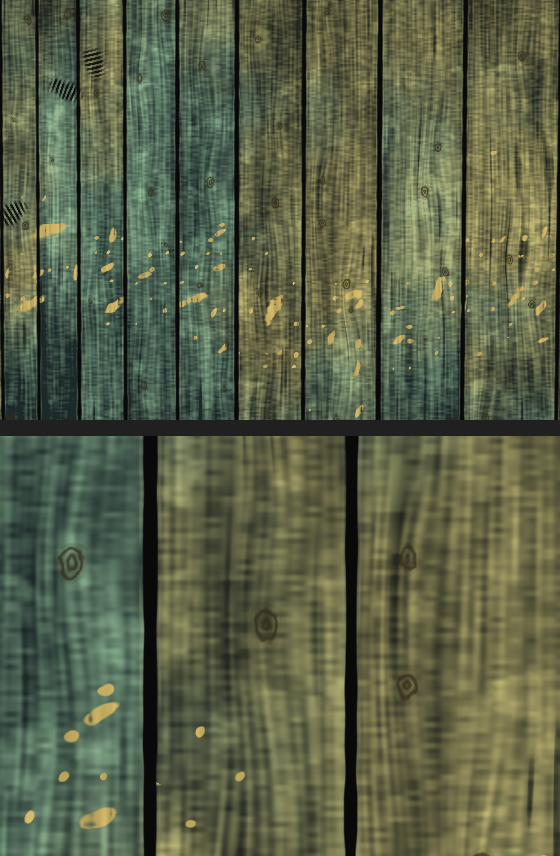
Top: the whole. Bottom: its middle third, enlarged.
Write a WebGL 2 fragment shader that draws this texture.

```glsl
#version 300 es
precision highp float;
// Weathered green planks that widen from left to right, parted by dark seams.
// Stretched noise makes the grain, hashed cells place the knots and paint
// splashes, and three striped boot marks lie at the upper left.

uniform vec2 u_resolution;
out vec4 fragColor;

const int SEAMS = 10;
const vec3 SEAM_CURVE = vec3(0.0611, 0.00342, 0.00023); // growth of plank widths
const float SEAM_START = 0.003;
const vec2 SEAM_TILT = vec2(0.005, -0.009);             // lean at left, at right
const vec2 SEAM_HALF = vec2(0.0027, 0.0040);            // half width left, right
const vec3 WOOD_DARK = vec3(0.22, 0.25, 0.21);
const vec3 WOOD_LIGHT = vec3(0.58, 0.62, 0.47);
const vec3 TEAL_TINT = vec3(0.84, 1.02, 1.10);
const vec3 OLIVE_TINT = vec3(1.12, 1.00, 0.84);
const vec3 GAP = vec3(0.035);
const vec3 KNOT = vec3(0.19, 0.17, 0.10);
const vec3 PAINT = vec3(0.79, 0.69, 0.39);
const float KNOT_CELL = 0.14;

float hash(vec2 p) {
    vec3 a = fract(p.xyx * vec3(0.1031, 0.1030, 0.0973));
    a += dot(a, a.yzx + 33.33);
    return fract((a.x + a.y) * a.z);
}

float noise(vec2 p) {
    vec2 i = floor(p), f = fract(p);
    f = f * f * (3.0 - 2.0 * f);
    return mix(mix(hash(i), hash(i + vec2(1, 0)), f.x),
               mix(hash(i + vec2(0, 1)), hash(i + vec2(1, 1)), f.x), f.y);
}

float fbm(vec2 p) {
    float sum = 0.0, amp = 0.5;
    for (int i = 0; i < 4; i++) {
        sum += amp * noise(p);
        p = p * 2.03 + 17.0;
        amp *= 0.5;
    }
    return sum / 0.9375;
}

vec2 rotate(vec2 p, float a) {
    return vec2(cos(a) * p.x + sin(a) * p.y, cos(a) * p.y - sin(a) * p.x);
}

float seam(float n) {
    return SEAM_START + n * (SEAM_CURVE.x + n * (SEAM_CURVE.y + n * SEAM_CURVE.z));
}

// One ragged, turned ellipse in some cells, near the splash band only
float splash(vec2 p, float band, float cell, vec2 size, float chance) {
    vec2 id = floor(p / cell);
    vec2 center = (id + 0.35 + 0.3 * vec2(hash(id + 3.1), hash(id + 8.7))) * cell;
    vec2 d = rotate(p - center, 0.2 + 1.2 * hash(id + 21.0));
    d += 0.5 * size.y * (vec2(noise(p * 70.0), noise(p * 70.0 + 40.0)) - 0.5);
    float r = length(d / (size * (0.4 + 0.6 * hash(id + 5.0))));
    float ragged = 0.9 * (fbm(p * 60.0) - 0.5);
    return step(hash(id + 1.7), chance * band) * (1.0 - smoothstep(0.75, 1.1, r + ragged));
}

// Oval sole with bars across it
float bootMarks(vec2 p) {
    float mark = 0.0;
    for (int k = 0; k < 3; k++) {
        float i = float(k);
        vec2 c = vec2(0.02 + i * (0.121 - 0.023 * i), 0.49 + i * (0.41 - 0.115 * i));
        vec2 d = rotate(p - c * vec2(4.0 / 3.0, 1.0), 0.5 - 0.9 * i);
        float sole = 1.0 - smoothstep(0.6, 1.1, length(d / vec2(0.042, 0.026)) + 0.8 * (fbm(p * 45.0) - 0.5));
        float bars = smoothstep(-0.4, 0.3, sin(d.x * 620.0 + 3.0 * noise(p * 30.0)));
        mark = max(mark, sole * bars);
    }
    return mark;
}

void main() {
    vec2 uv = gl_FragCoord.xy / u_resolution;
    vec2 p = uv * vec2(4.0 / 3.0, 1.0);
    float pixel = 1.0 / u_resolution.x;

    // Plank index and distance to its nearer seam
    float x = uv.x - (0.5 - uv.y) * mix(SEAM_TILT.x, SEAM_TILT.y, uv.x);
    float plank = -1.0;
    for (int i = 0; i < SEAMS; i++) plank += step(seam(float(i)), x);
    float left = x - seam(plank), right = seam(plank + 1.0) - x;
    float edge = min(left, right);
    float nearest = plank + step(right, left);
    float halfGap = mix(SEAM_HALF.x, SEAM_HALF.y, smoothstep(0.0, 0.45, x)) * (0.85 + 0.25 * hash(vec2(nearest, 4.0)));
    halfGap += 0.0012 * (noise(vec2(nearest * 9.0, uv.y * 45.0)) - 0.5);

    // Knots bend the grain around them
    float knot = 0.0, bend = 0.0;
    float row = floor(uv.y / KNOT_CELL);
    for (int j = -1; j <= 1; j++) {
        vec2 id = vec2(plank + 2.0, row + float(j) + 5.0);
        float cx = mix(seam(plank), seam(plank + 1.0), 0.2 + 0.6 * hash(id + 30.0));
        vec2 d = vec2((x - cx) * 4.0 / 3.0, uv.y - (row + float(j) + hash(id + 50.0)) * KNOT_CELL);
        float on = step(hash(id + 70.0), 0.6);
        float size = mix(0.006, 0.014, hash(id + 90.0));
        float r = length(d * vec2(1.0, 0.75)) / size + 0.9 * (fbm(p * 70.0) - 0.5);
        knot = max(knot, on * (1.0 - smoothstep(0.5, 1.1, r)) * (0.65 + 0.35 * sin(r * 14.0)));
        bend += on * size * exp(-dot(d * vec2(1.0, 0.35), d * vec2(1.0, 0.35)) / (6.0 * size * size));
    }

    // Wood tone: blotches, streaks, growth rings and fine saw marks
    vec2 g = vec2(p.x + bend + 0.008 * noise(p * vec2(6.0, 4.0)), p.y) + plank * 3.7;
    float streak = noise(g * vec2(75.0, 2.5)), fine = noise(g * vec2(210.0, 14.0));
    float rings = sin(g.x * 650.0 + 9.0 * noise(g * vec2(9.0, 2.0)));
    float saw = noise(p * vec2(75.0, 240.0)), blotch = fbm(p * vec2(7.0, 4.0) + plank * 5.0);
    float tone = 0.50 + 1.0 * (blotch - 0.5) + 0.5 * (streak - 0.5) + 0.5 * (fine - 0.5) + 0.45 * (saw - 0.5);
    tone += 0.07 * rings + 0.35 * smoothstep(0.58, 0.8, fbm(p * 24.0));
    tone += 0.2 * (hash(vec2(plank + 3.0, 9.0)) - 0.5) - 0.5 * smoothstep(0.38, 0.75, length(uv - vec2(0.5, 0.55)));
    tone -= 0.6 * smoothstep(0.8, 0.95, noise(g * vec2(110.0, 5.0))) * smoothstep(0.45, 0.6, blotch);
    tone -= 0.2 * (1.0 - smoothstep(0.0, 0.018, edge));
    float warmth = fbm(p * 3.0 + plank * 2.3) + 0.5 * (hash(vec2(plank + 6.0, 2.0)) - 0.5) + 0.35 * (uv.y - 0.5);
    vec3 color = mix(WOOD_DARK, WOOD_LIGHT, clamp(tone, -0.25, 1.25));
    color *= mix(TEAL_TINT, OLIVE_TINT, smoothstep(0.25, 0.8, warmth));
    color = mix(color, KNOT, 0.8 * knot);

    // Splashed paint in a sagging band, worn through along the grain
    float sag = 0.36 - 0.16 * smoothstep(0.3, 0.6, uv.x) + 0.11 * smoothstep(0.65, 0.9, uv.x);
    float band = exp(-pow((uv.y - sag) / 0.13, 2.0));
    float paint = splash(p, band, 0.19, vec2(0.055, 0.017), 0.75);
    paint = max(paint, splash(p + 0.37, band, 0.085, vec2(0.022, 0.009), 0.5));
    paint = max(paint, splash(p + 0.71, band, 0.034, vec2(0.008, 0.006), 0.35));
    color = mix(color, PAINT * (0.85 + 0.25 * fine), paint * smoothstep(0.1, 0.4, fine + 0.3 * saw));
    color = mix(color, GAP, 0.88 * bootMarks(p));

    // Worn bright rims, then the dark seams
    float rim = 1.0 - smoothstep(0.0, 0.002, abs(edge - halfGap - 0.0015));
    color = mix(color, WOOD_LIGHT, 0.45 * rim * noise(vec2(nearest * 7.0, uv.y * 30.0)));
    color = mix(GAP, color, smoothstep(-pixel, pixel, edge - halfGap));
    fragColor = vec4(color, 1.0);
}
```
